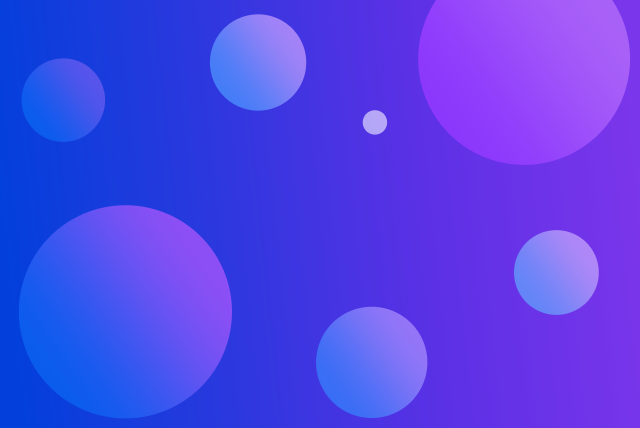
This background is drawn by a Shadertoy shader. Its source:

```glsl
// Soft gradient discs floating over a blue to violet backdrop.
// The backdrop blends four colour stops along a slightly tilted axis;
// each disc is a circle distance with its own two-colour diagonal ramp.

// Disc centre (xy) and radius (z), in canvas heights
const vec3 discs[7] = vec3[7](
    vec3(0.148, 0.766, 0.0975), vec3(0.603, 0.854, 0.1125),
    vec3(0.876, 0.714, 0.0285), vec3(1.2246, 0.8623, 0.2475),
    vec3(0.293, 0.2715, 0.249), vec3(0.8685, 0.1533, 0.130),
    vec3(1.300, 0.3633, 0.0990));

// Ramp colours at the lower left and upper right of each disc
const vec3 lowColor[7] = vec3[7](
    vec3(0.04, 0.36, 0.93), vec3(0.27, 0.49, 0.97),
    vec3(0.70, 0.65, 0.97), vec3(0.55, 0.22, 0.99),
    vec3(0.04, 0.36, 0.93), vec3(0.22, 0.43, 0.96),
    vec3(0.39, 0.52, 0.97));
const vec3 highColor[7] = vec3[7](
    vec3(0.34, 0.33, 0.92), vec3(0.64, 0.51, 0.97),
    vec3(0.72, 0.66, 0.97), vec3(0.66, 0.38, 0.97),
    vec3(0.55, 0.31, 0.96), vec3(0.58, 0.46, 0.97),
    vec3(0.69, 0.53, 0.97));

vec3 backdrop(vec2 p, float aspect) {
    float t = 3.0 * (p.x / aspect + 0.07 * (p.y - 0.5));
    vec3 color = mix(vec3(0.01, 0.25, 0.86), vec3(0.17, 0.22, 0.87), clamp(t, 0.0, 1.0));
    color = mix(color, vec3(0.36, 0.19, 0.90), clamp(t - 1.0, 0.0, 1.0));
    return mix(color, vec3(0.48, 0.21, 0.92), clamp(t - 2.0, 0.0, 1.0));
}

void mainImage(out vec4 fragColor, in vec2 fragCoord) {
    vec2 p = fragCoord / iResolution.y;
    float pixel = 1.0 / iResolution.y;
    vec3 color = backdrop(p, iResolution.x / iResolution.y);

    // Discs, each shaded along its diagonal
    for (int i = 0; i < 7; i++) {
        vec2 offset = p - discs[i].xy;
        float edge = length(offset) - discs[i].z;
        float ramp = 0.5 + 0.5 * dot(offset, vec2(0.82, 0.57)) / discs[i].z;
        vec3 fill = mix(lowColor[i], highColor[i], smoothstep(0.0, 1.0, ramp));
        color = mix(color, fill, clamp(0.5 - edge / pixel, 0.0, 1.0));
    }

    fragColor = vec4(color, 1.0);
}
```
